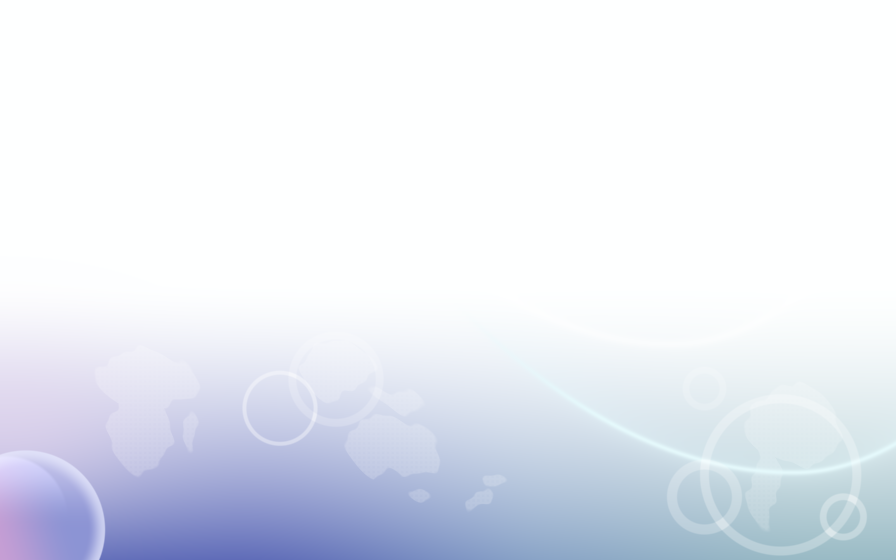
Write a WebGL 1 fragment shader that draws this background.

```glsl
precision highp float;
uniform vec2 u_resolution;

#define HORIZON 0.49
#define FADE_POWER 1.55
#define INDIGO vec3(0.37, 0.42, 0.72)
#define STEEL vec3(0.53, 0.63, 0.78)
#define TEAL vec3(0.60, 0.73, 0.77)
#define PINK vec3(0.92, 0.84, 0.94)
#define GLOW vec3(0.90, 0.98, 0.99)
#define MAP_ALPHA 0.21
#define DOT_PITCH 0.0085
#define BALL_CENTER vec2(0.046, 0.054)
#define BALL_RADIUS 0.1417

float pixel;

// Antialiased coverage of a signed distance
float cover(float d) {
    return 1.0 - smoothstep(-pixel, pixel, d);
}

float ring(vec2 p, vec2 center, float radius, float halfWidth) {
    return cover(abs(length(p - center) - radius) - halfWidth);
}

// Approximate distance to a tilted ellipse
float blob(vec2 p, vec2 center, vec2 radii, float tilt) {
    float c = cos(tilt), s = sin(tilt);
    vec2 q = p - center;
    q = vec2(c * q.x + s * q.y, c * q.y - s * q.x) / radii;
    return (length(q) - 1.0) * min(radii.x, radii.y);
}

// Layered sines roughen the coastlines
vec2 coastWarp(vec2 p) {
    vec2 offset = vec2(0.0);
    float freq = 55.0, amp = 0.006;
    for (int i = 0; i < 3; i++) {
        offset += amp * sin(freq * p.yx + vec2(1.3, 4.1) + 0.6 * freq * p);
        freq *= 1.9;
        amp *= 0.55;
    }
    return p + offset;
}

float landDistance(vec2 p) {
    // Africa and its island
    float d = blob(p, vec2(0.26, 0.320), vec2(0.090, 0.055), 0.0);
    d = min(d, blob(p, vec2(0.25, 0.232), vec2(0.053, 0.082), 0.0));
    d = min(d, blob(p, vec2(0.34, 0.229), vec2(0.012, 0.038), -0.3));
    // Southern Asia and the archipelago
    d = min(d, blob(p, vec2(0.60, 0.340), vec2(0.065, 0.050), 0.3));
    d = min(d, blob(p, vec2(0.71, 0.287), vec2(0.050, 0.014), -0.4));
    // Australia with its southern bay, then the small islands
    float australia = blob(p, vec2(0.702, 0.202), vec2(0.083, 0.055), -0.15);
    d = min(d, max(australia, -blob(p, vec2(0.69, 0.137), vec2(0.035, 0.020), 0.0)));
    d = min(d, blob(p, vec2(0.752, 0.112), vec2(0.020, 0.011), 0.0));
    d = min(d, blob(p, vec2(0.885, 0.143), vec2(0.023, 0.011), 0.4));
    d = min(d, blob(p, vec2(0.855, 0.107), vec2(0.023, 0.013), 0.8));
    // South America
    d = min(d, blob(p, vec2(1.42, 0.240), vec2(0.085, 0.070), -0.2));
    return min(d, blob(p, vec2(1.365, 0.135), vec2(0.024, 0.090), -0.12));
}

// Signed distance above a bowl-shaped curve, steeper on its right side
float bowl(vec2 p, vec2 bottom, float left, float right) {
    float x = p.x - bottom.x;
    float k = x < 0.0 ? left : right;
    return (p.y - bottom.y - k * x * x) / sqrt(1.0 + 4.0 * k * k * x * x);
}

float bowlLight(float d, float halfWidth) {
    float halo = d > 0.0 ? exp(-d / 0.045) : exp(d / 0.018);
    return 0.6 * exp(-d * d / (halfWidth * halfWidth)) + 0.35 * halo;
}

vec3 ballColor(vec2 q) {
    float r = length(q);
    vec3 color = mix(vec3(0.78, 0.62, 0.83), vec3(0.55, 0.58, 0.83), smoothstep(-0.5, 0.6, q.x + 0.3 * q.y));
    color = mix(color, vec3(0.84, 0.83, 0.95), 0.75 * smoothstep(0.0, 1.0, q.y));
    float cap = 1.0 - smoothstep(0.75, 0.80, length(q - vec2(-0.25, 0.15)));
    color += 0.07 * cap * smoothstep(0.1, 0.9, q.y);
    return mix(color, vec3(0.93, 0.94, 1.0), 0.65 * smoothstep(0.78, 1.0, r));
}

void main() {
    vec2 p = gl_FragCoord.xy / u_resolution.y;
    pixel = 1.0 / u_resolution.y;

    // White sky fading into a band of indigo, steel and teal
    float depth = clamp((HORIZON - p.y) / HORIZON, 0.0, 1.0);
    vec3 floorColor = mix(INDIGO, STEEL, smoothstep(0.4, 1.0, p.x));
    floorColor = mix(floorColor, TEAL, smoothstep(0.8, 1.5, p.x));
    vec3 color = mix(vec3(0.995, 1.0, 1.0), floorColor, pow(depth, FADE_POWER));
    vec2 blush = (p - vec2(0.0, 0.23)) / vec2(0.26, 0.16);
    color = mix(color, PINK, 0.55 * exp(-dot(blush, blush)));

    // Dotted world map
    vec2 cell = abs(fract(p / DOT_PITCH) - 0.5);
    float dots = 0.8 + 0.2 * smoothstep(0.1, 0.4, max(cell.x, cell.y));
    float land = cover(landDistance(coastWarp(p)));
    color = mix(color, vec3(1.0), MAP_ALPHA * dots * land);

    // Luminous curves
    float mainCurve = bowlLight(bowl(p, vec2(1.417, 0.156), 0.83, 1.55), 0.005);
    float faintCurve = bowlLight(bowl(p, vec2(1.20, 0.385), 1.0, 1.7), 0.008);
    color = mix(color, GLOW, mainCurve * smoothstep(0.75, 1.1, p.x) * smoothstep(0.0, 0.2, depth));
    color = mix(color, vec3(1.0), 0.6 * faintCurve);

    // Translucent rings
    float rings = 0.40 * ring(p, vec2(0.50, 0.271), 0.0635, 0.0035);
    rings += 0.20 * ring(p, vec2(0.60, 0.323), 0.078, 0.007);
    rings += 0.28 * ring(p, vec2(1.394, 0.152), 0.136, 0.008);
    rings += 0.25 * ring(p, vec2(1.258, 0.1125), 0.058, 0.009);
    rings += 0.32 * ring(p, vec2(1.506, 0.077), 0.036, 0.006);
    rings += 0.18 * ring(p, vec2(1.258, 0.306), 0.033, 0.006);
    color = mix(color, vec3(1.0), min(rings, 0.6));

    // Glass ball in the corner
    vec2 q = (p - BALL_CENTER) / BALL_RADIUS;
    color = mix(color, ballColor(q), cover((length(q) - 1.0) * BALL_RADIUS));

    gl_FragColor = vec4(clamp(color, 0.0, 1.0), 1.0);
}
```
